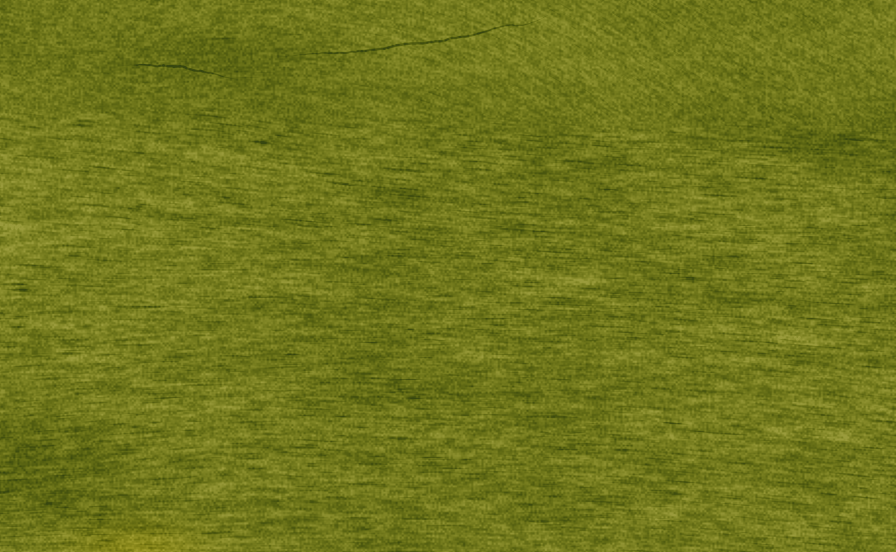
This texture is drawn by a WebGL 1 fragment shader. Its source:

```glsl
precision highp float;
// Olive-stained wood board: curved fibres, dark pore dashes and pale flecks,
// with a finer diagonal-grained strip along the top and two thin cracks.
// All layers add to one tone value, which is mapped to the olive colour ramp.
uniform vec2 u_resolution;

#define MID_COLOR vec3(0.433, 0.463, 0.103)
#define TONE_TINT vec3(1.0, 0.86, 0.52)
#define GRAIN_AMOUNT 0.075
#define FIBRE_AMOUNT 0.065
#define STREAK_AMOUNT 0.050
#define BLOTCH_AMOUNT 0.045
#define PORE_AMOUNT 0.110
#define FLECK_AMOUNT 0.060
#define CRACK_AMOUNT 0.200

float hash(vec2 p) {
  vec3 q = fract(vec3(p.xyx) * 0.1031);
  q += dot(q, q.yzx + 33.33);
  return fract((q.x + q.y) * q.z);
}

// Signed value noise, -1 to 1
float noise(vec2 p) {
  vec2 i = floor(p), f = fract(p);
  f = f * f * (3.0 - 2.0 * f);
  float low = mix(hash(i), hash(i + vec2(1.0, 0.0)), f.x);
  float high = mix(hash(i + vec2(0.0, 1.0)), hash(i + 1.0), f.x);
  return 2.0 * mix(low, high, f.y) - 1.0;
}

float fbm(vec2 p) {
  float sum = 0.0, amp = 0.6;
  for (int i = 0; i < 4; i++) {
    sum += amp * noise(p);
    p = mat2(1.6, 1.2, -1.2, 1.6) * p + 17.3;
    amp *= 0.5;
  }
  return sum;
}

// Soft elliptical spot
float spot(vec2 p, vec2 center, vec2 radius) {
  vec2 d = (p - center) / radius;
  return exp(-dot(d, d));
}

// One tapered dash per cell, with rows shifted at random
float dashes(vec2 q, vec2 cell) {
  vec2 g = q / cell;
  g.x += 9.0 * hash(vec2(floor(g.y), 4.0));
  vec2 id = floor(g) + 50.0, f = fract(g);
  float reach = abs(f.x - 0.5) / mix(0.15, 0.48, hash(id));
  float taper = max(1.0 - reach * reach, 0.0);
  float width = mix(0.06, 0.22, hash(id + 7.7)) * taper;
  float soft = 0.7 / (u_resolution.y * cell.y);
  float d = abs(f.y - mix(0.3, 0.7, hash(id + 3.1)));
  float strength = pow(hash(id + 13.9), 1.6);
  return strength * sqrt(taper) * (1.0 - smoothstep(width - soft, width + soft, d));
}

// Pale rounded patches with ragged edges
float flecks(vec2 q, vec2 cell) {
  vec2 g = q / cell;
  g.x += 5.0 * hash(vec2(floor(g.y), 8.0));
  vec2 id = floor(g) + 90.0;
  vec2 offset = vec2(hash(id), hash(id + 5.0)) - 0.5;
  vec2 d = (fract(g) - 0.5 - 0.3 * offset) * cell;
  vec2 halfSize = cell * mix(vec2(0.10, 0.10), vec2(0.30, 0.22), hash(id + 2.0));
  vec2 outside = max(abs(d) - halfSize, 0.0);
  float edge = length(outside) + 0.003 * noise(q * vec2(70.0, 160.0));
  return step(0.5, hash(id + 21.0)) * (0.4 + 0.6 * hash(id + 31.0))
    * (1.0 - smoothstep(0.0, 0.006, edge));
}

// Wavering crack from a to b, thinner at both ends
float crack(vec2 p, vec2 a, vec2 b, float sag) {
  float t = (p.x - a.x) / (b.x - a.x);
  float taper = max(4.0 * t * (1.0 - t), 0.0);
  float y = mix(a.y, b.y, t) - sag * taper + 0.006 * fbm(vec2(p.x * 22.0, 3.0));
  float width = 0.0022 * taper;
  float soft = 0.8 / u_resolution.y;
  return sqrt(taper) * (1.0 - smoothstep(width - soft, width + soft, abs(p.y - y)));
}

void main() {
  vec2 p = gl_FragCoord.xy / u_resolution.y;
  float wander = fbm(p * vec2(2.5, 5.0));

  // Grain flow: arched below, falling to the right in the upper board
  float arch = 0.05 * (p.x - 0.6) * (p.x - 0.6);
  float fall = 0.11 * p.x - 0.022 * p.x * p.x;
  float bend = mix(arch, fall, smoothstep(0.30, 0.68, p.y));
  vec2 flow = vec2(p.x, p.y + bend + 0.010 * wander);
  float strip = smoothstep(-0.025, 0.025, p.y - 0.80 + 0.016 * p.x + 0.015 * wander);
  float slant = mix(0.1, 0.55, smoothstep(0.2, 1.3, p.x));
  vec2 diagonal = vec2(p.x - slant * p.y, p.y + slant * (p.x - 0.8));

  // Broad light and dark areas
  float tone = BLOTCH_AMOUNT * fbm(p * vec2(3.0, 6.0) + 4.0);
  tone += 0.035 * spot(p, vec2(0.15, 0.62), vec2(0.55, 0.22));
  tone += 0.030 * spot(p, vec2(1.25, 0.95), vec2(0.5, 0.10));
  tone -= 0.055 * spot(p, vec2(0.38, 0.88), vec2(0.28, 0.07));
  tone -= 0.050 * spot(p, vec2(0.05, 0.12), vec2(0.20, 0.08));
  tone -= 0.045 * spot(p, vec2(1.55, 0.74), vec2(0.45, 0.06));
  tone -= 0.075 * spot(p, vec2(0.72, 0.64), vec2(0.05, 0.025)) * (1.0 + wander);
  tone -= 0.100 * spot(p, vec2(0.25, 0.625), vec2(0.012, 0.007));

  // Streaks, fibres and fine speckle
  tone += STREAK_AMOUNT * (1.0 - 0.6 * strip) * fbm(flow * vec2(6.0, 55.0));
  float boardFibre = noise(flow * vec2(32.0, 210.0)) + 0.5 * noise(flow * vec2(70.0, 120.0));
  float stripFibre = 0.8 * noise(diagonal * vec2(65.0, 190.0));
  tone += FIBRE_AMOUNT * mix(boardFibre, stripFibre, strip);
  tone += GRAIN_AMOUNT * noise(p * 270.0 + 31.0);

  // Pores, flecks and cracks
  float pores = dashes(flow, vec2(0.11, 0.012)) + dashes(flow + 3.7, vec2(0.065, 0.009));
  float stripPores = 0.55 * dashes(diagonal + 2.0, vec2(0.03, 0.010));
  tone -= PORE_AMOUNT * mix(pores, stripPores, strip);
  float fleckZone = smoothstep(0.4, 1.0, p.x) * (1.0 - smoothstep(0.6, 0.78, p.y));
  tone += FLECK_AMOUNT * fleckZone * flecks(flow, vec2(0.13, 0.058));
  tone -= CRACK_AMOUNT * crack(p, vec2(0.50, 0.895), vec2(1.01, 0.975), 0.015);
  tone -= CRACK_AMOUNT * crack(p, vec2(0.22, 0.880), vec2(0.43, 0.858), -0.008);

  // Olive ramp, with a warm stain at the lower edge
  tone = clamp(tone + 0.008, -0.22, 0.17);
  vec3 color = MID_COLOR + tone * TONE_TINT + vec3(0.0, 0.0, 1.5 * tone * tone);
  color += vec3(0.07, 0.04, -0.02) * spot(p, vec2(0.25, 0.0), vec2(0.12, 0.05));
  gl_FragColor = vec4(clamp(color, 0.0, 1.0), 1.0);
}
```
